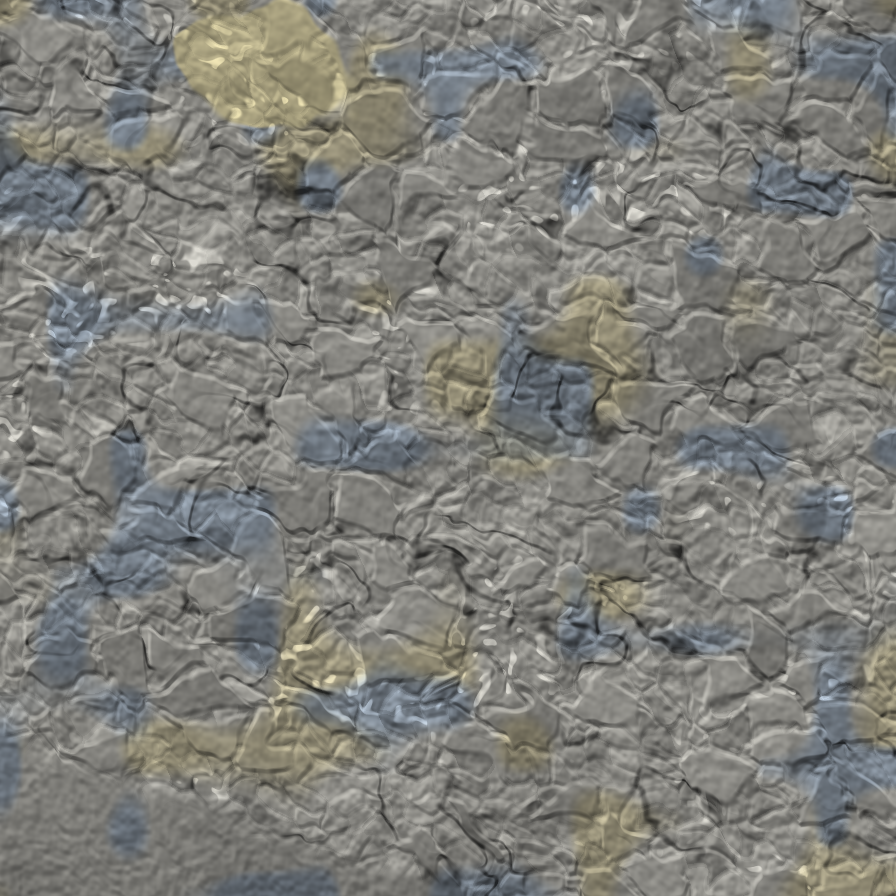
Write a Shadertoy shader that draws this texture.

```glsl
const vec3 STONE_GREY = vec3(1.008, 1.0, 0.962);
const vec3 BLUE_TINT = vec3(0.90, 0.98, 1.10);
const vec3 OCHRE_TINT = vec3(1.08, 1.03, 0.84);
const vec3 PATCH_TINT = vec3(1.10, 1.05, 0.83);
const float BASE_TONE = 0.51;
const float RELIEF_GAIN = 0.60;
const float CRACK_DEPTH = 0.20;
const float FLECK_GAIN = 0.24;
const float STONE_SCALE = 15.0;
const float CHIP_SCALE = 36.0;
const vec2 LIGHT_STEP = vec2(-0.0010, 0.0024);
const vec2 PATCH_CENTRE = vec2(0.30, 0.925);
const vec2 PATCH_RADII = vec2(0.108, 0.075);

vec2 hash2(vec2 p) {
    vec3 q = fract(vec3(p.xyx) * vec3(0.1031, 0.1030, 0.0973));
    q += dot(q, q.yzx + 33.33);
    return fract((q.xx + q.yz) * q.zy);
}

float noise(vec2 p) {
    vec2 i = floor(p), f = fract(p);
    f = f * f * (3.0 - 2.0 * f);
    vec2 e = vec2(0.0, 1.0);
    return mix(mix(hash2(i).x, hash2(i + e.yx).x, f.x),
               mix(hash2(i + e).x, hash2(i + e.yy).x, f.x), f.y);
}

// Voronoi: distance to the nearest border and two random values of the cell
vec3 cells(vec2 p) {
    vec2 i = floor(p), f = fract(p), nearest = vec2(0.0), home = vec2(0.0);
    float best = 8.0, border = 8.0;
    for (int y = -1; y <= 1; y++)
    for (int x = -1; x <= 1; x++) {
        vec2 g = vec2(x, y);
        vec2 r = g + hash2(i + g) - f;
        if (dot(r, r) < best) { best = dot(r, r); nearest = r; home = g; }
    }
    for (int y = -2; y <= 2; y++)
    for (int x = -2; x <= 2; x++) {
        vec2 g = home + vec2(x, y);
        vec2 r = g + hash2(i + g) - f;
        vec2 d = r - nearest;
        if (dot(d, d) > 0.0001) border = min(border, dot(0.5 * (r + nearest), normalize(d)));
    }
    return vec3(border, hash2(i + home + 71.0));
}

// Bends the plane and stretches features along a gentle downward slant
vec2 warp(vec2 p) {
    p += 0.022 * (vec2(noise(p * 24.0), noise(p * 24.0 + 40.0)) - 0.5);
    p += 0.009 * (vec2(noise(p * 70.0 + 9.0), noise(p * 70.0 + 60.0)) - 0.5);
    return vec2(0.94 * p.x - 0.34 * p.y, 1.28 * (0.34 * p.x + 0.94 * p.y)) + 3.0;
}

// Height, large stone mask, and tone offset of the stones
vec3 surface(vec2 p, float fine) {
    vec2 q = warp(p);
    vec3 stone = cells(q * STONE_SCALE);
    vec3 chip = cells(q * CHIP_SCALE);
    float mask = smoothstep(0.05, 0.13, stone.x) * step(0.66, stone.y) * (1.0 - fine);
    float chips = smoothstep(0.02, 0.20, chip.x) * chip.y * (1.0 - fine);
    float grit = 0.46 * noise(q * 48.0) * (1.0 - fine)
               + 0.32 * noise(q * 95.0 + 17.0)
               + 0.20 * noise(p * 175.0 + 31.0);
    float height = mix(grit + 0.30 * chips, 0.70 + 0.45 * grit, mask);
    float tone = mix(0.12 * (chip.z - 0.5) * (1.0 - fine), 0.11 * (stone.z - 0.55), mask);
    return vec3(height, mask, tone);
}

void mainImage(out vec4 fragColor, in vec2 fragCoord) {
    vec2 uv = fragCoord / iResolution.y;
    vec2 q = warp(uv);

    // Smoother fine-grained corner at the lower left
    float wobble = noise(uv * 18.0) - 0.5;
    float fine = 1.0 - smoothstep(-0.015, 0.025, uv.y + 0.36 * uv.x - 0.175 + 0.04 * wobble);

    // Pale irregular patch
    vec2 d = uv - PATCH_CENTRE;
    d.y += 0.18 * d.x;
    float rim = length(d / PATCH_RADII) + 0.55 * wobble + 0.25 * (noise(uv * 45.0) - 0.5);
    float patchMask = 1.0 - smoothstep(0.90, 1.02, rim);

    // Slope lighting
    vec3 low = surface(uv - LIGHT_STEP, fine);
    vec3 high = surface(uv + LIGHT_STEP, fine);
    float slope = low.x - high.x;
    float mask = 0.5 * (low.y + high.y);
    float calm = mix(1.0, 0.65, max(fine, patchMask));
    float tone = BASE_TONE + 0.5 * (low.z + high.z) - 0.045 * fine + 0.08 * patchMask;
    tone += calm * RELIEF_GAIN * slope / (1.0 + 1.1 * abs(slope));
    tone += 0.07 * (noise(uv * 120.0 + 5.0) - 0.5) + 0.06 * (noise(uv * 7.0) - 0.5);

    // Broken dark cracks
    float line = 1.0 - smoothstep(0.01, 0.085, abs(noise(q * 24.0 + 11.0) - 0.5));
    float broken = smoothstep(0.42, 0.62, noise(q * 17.0 + 83.0));
    tone -= CRACK_DEPTH * line * broken * (1.0 - 0.7 * mask) * (1.0 - fine) * (1.0 - 0.7 * patchMask);

    // Clustered pale flecks
    float cluster = 0.2 + 0.8 * smoothstep(0.55, 0.80, noise(uv * 9.0 + 23.0));
    float fleck = smoothstep(0.68, 0.86, noise(q * 88.0 + 47.0));
    tone += FLECK_GAIN * fleck * cluster * (1.0 - mask) * (1.0 - fine);

    // Mineral tints
    float blue = smoothstep(0.68, 0.86, noise(uv * 14.0 + 57.0)) * (1.0 - patchMask);
    float ochre = smoothstep(0.66, 0.88, noise(uv * 12.0 + 91.0)) * (1.0 - blue);
    vec3 tint = STONE_GREY * mix(vec3(1.0), BLUE_TINT, blue) * mix(vec3(1.0), OCHRE_TINT, 0.7 * ochre);
    tint = mix(tint, PATCH_TINT, patchMask);
    tone -= 0.05 * blue;

    fragColor = vec4(clamp(tone, 0.14, 0.86) * tint, 1.0);
}
```
